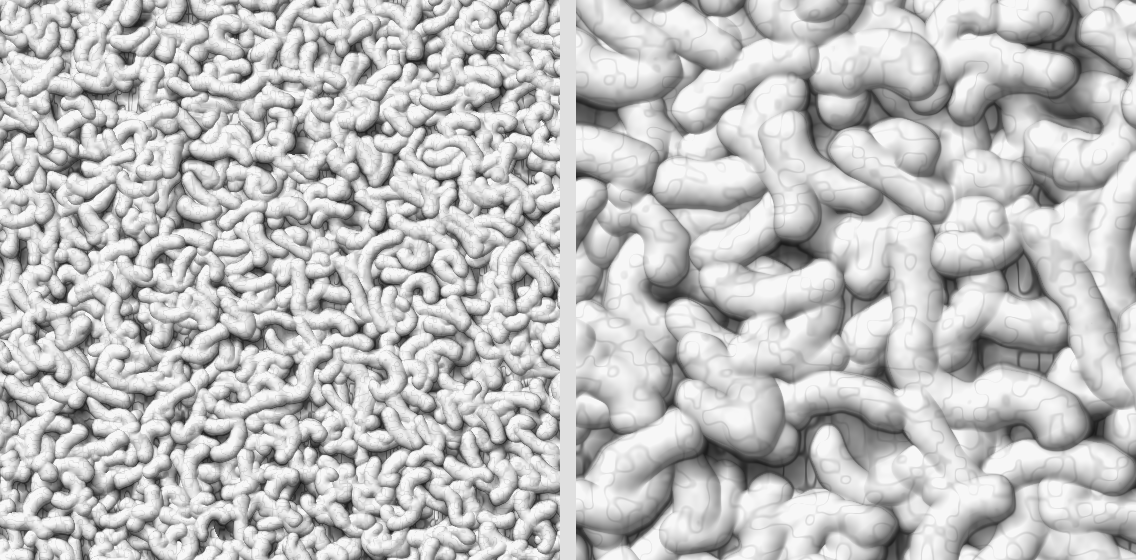
Left, the full canvas; right, a detail of the centre.
A WebGL 2 fragment shader for this texture:

```glsl
#version 300 es
precision highp float;

uniform vec2 u_resolution;
out vec4 fragColor;

// Pile layout
const float GRID = 14.0;            // cells across the canvas, per layer
const int LAYERS = 5;
const float JITTER = 0.65;
const float RADIUS = 0.0142;        // thickness of a loop
const vec2 HALF_LENGTH = vec2(0.019, 0.040);
const vec2 BEND = vec2(0.25, 1.9);  // half angle of the arc
// Heights, in loop radii
const float PILE_HEIGHT = 2.2;
const float TILT = 0.7;
const float EDGE_DROP = 10.0;
const float BLEND = 6.0;            // sharpness of the height blend
// Light and tone
const vec3 LIGHT = vec3(-0.30, 0.50, 0.81);
const vec2 SHADOW_SHIFT = vec2(0.22, -0.42);
const float SHADOW_SLOPE = 1.15;
const float SHADOW_DEPTH = 0.55;
const float AMBIENT = 0.42;
const float DIFFUSE = 0.63;
const float WHITE = 0.97;

vec4 hash4(vec2 p) {
    vec4 k = vec4(dot(p, vec2(127.1, 311.7)), dot(p, vec2(269.5, 183.3)),
                  dot(p, vec2(419.2, 371.9)), dot(p, vec2(77.7, 251.3)));
    return fract(sin(k) * 43758.5453);
}

float hash(vec2 p) {
    return fract(sin(dot(p, vec2(127.1, 311.7))) * 43758.5453);
}

float noise(vec2 p) {
    vec2 i = floor(p), f = fract(p);
    f = f * f * (3.0 - 2.0 * f);
    return mix(mix(hash(i), hash(i + vec2(1, 0)), f.x),
               mix(hash(i + vec2(0, 1)), hash(i + vec2(1, 1)), f.x), f.y);
}

// Thin dark lines along the middle level of a noise field
float crease(vec2 p, float width) {
    return smoothstep(0.0, width, abs(noise(p) - 0.5));
}

// Offset from the nearest point of an arc (xy) and place along it, -1 to 1 (z)
vec3 arcOffset(vec2 p, float turn, float halfLength, float bend) {
    float c = cos(turn), s = sin(turn);
    mat2 rotation = mat2(c, -s, s, c);
    float arcRadius = halfLength / bend;
    vec2 q = rotation * p + vec2(0.0, arcRadius);
    float angle = clamp(atan(q.x, q.y), -bend, bend);
    vec2 nearest = arcRadius * vec2(sin(angle), cos(angle));
    return vec3((q - nearest) * rotation, angle / bend);
}

void main() {
    vec2 p = gl_FragCoord.xy / u_resolution.y;

    // Uneven outlines: slow wiggle and small lumps
    vec2 wiggle = vec2(noise(p * 26.0), noise(p * 26.0 + 57.0)) - 0.5;
    vec2 lumps = vec2(noise(p * 95.0 + 13.0), noise(p * 95.0 + 91.0)) - 0.5;
    vec2 warped = p + 0.010 * wiggle + 0.0028 * lumps;

    // The backing is the lowest surface
    float groundWeight = 1.0;
    float totalWeight = groundWeight;
    float height = 0.0;
    float light = LIGHT.z;
    float shadowHeight = 0.0;

    for (int layer = 0; layer < LAYERS; layer++) {
        vec2 seed = float(layer) * vec2(17.0, 43.0) + 5.0;
        vec2 g = warped * GRID + hash4(seed).xy;
        vec2 cell = floor(g);
        for (int y = -1; y <= 1; y++) {
            for (int x = -1; x <= 1; x++) {
                vec2 id = cell + vec2(x, y);
                vec4 place = hash4(id + seed);
                vec4 shape = hash4(id + seed + 101.0);
                vec2 center = id + 0.5 + JITTER * (place.xy - 0.5);
                vec3 arc = arcOffset((g - center) / GRID, 6.2832 * place.z,
                                     mix(HALF_LENGTH.x, HALF_LENGTH.y, shape.x),
                                     mix(BEND.x, BEND.y, shape.y * shape.y));
                vec2 offset = arc.xy / (RADIUS * mix(0.88, 1.1, shape.z));
                float d = length(offset);
                float base = PILE_HEIGHT * place.w + TILT * arc.z;

                // Rounded surface, blended by height
                float dome = sqrt(max(1.0 - d * d, 0.0));
                float top = base + dome - EDGE_DROP * max(d - 1.0, 0.0);
                float weight = exp(BLEND * top);
                vec3 normal = vec3(offset / max(d, 1.0), dome);
                totalWeight += weight;
                height += weight * top;
                light += weight * max(dot(normal, LIGHT), 0.0);

                // Soft shadow cone cast away from the light
                float reach = length(offset - SHADOW_SHIFT);
                shadowHeight = max(shadowHeight, base + 1.0 - SHADOW_SLOPE * reach);
            }
        }
    }
    height /= totalWeight;
    light /= totalWeight;
    float ground = groundWeight / totalWeight;

    // Shading with occlusion by higher neighbours
    float occlusion = max(shadowHeight - height, 0.0);
    float tone = (AMBIENT + DIFFUSE * light) * exp(-SHADOW_DEPTH * occlusion);

    // Fine creases on the loops, coarser knit lines on the backing
    float fine = mix(0.90, 1.0, crease(warped * 135.0, 0.14));
    float knit = mix(0.58, 1.0, crease(p * vec2(150.0, 62.0), 0.16));
    tone *= mix(fine, knit, ground);
    tone += 0.05 * (noise(p * 240.0) - 0.5);

    fragColor = vec4(vec3(clamp(tone, 0.03, WHITE)), 1.0);
}
```
